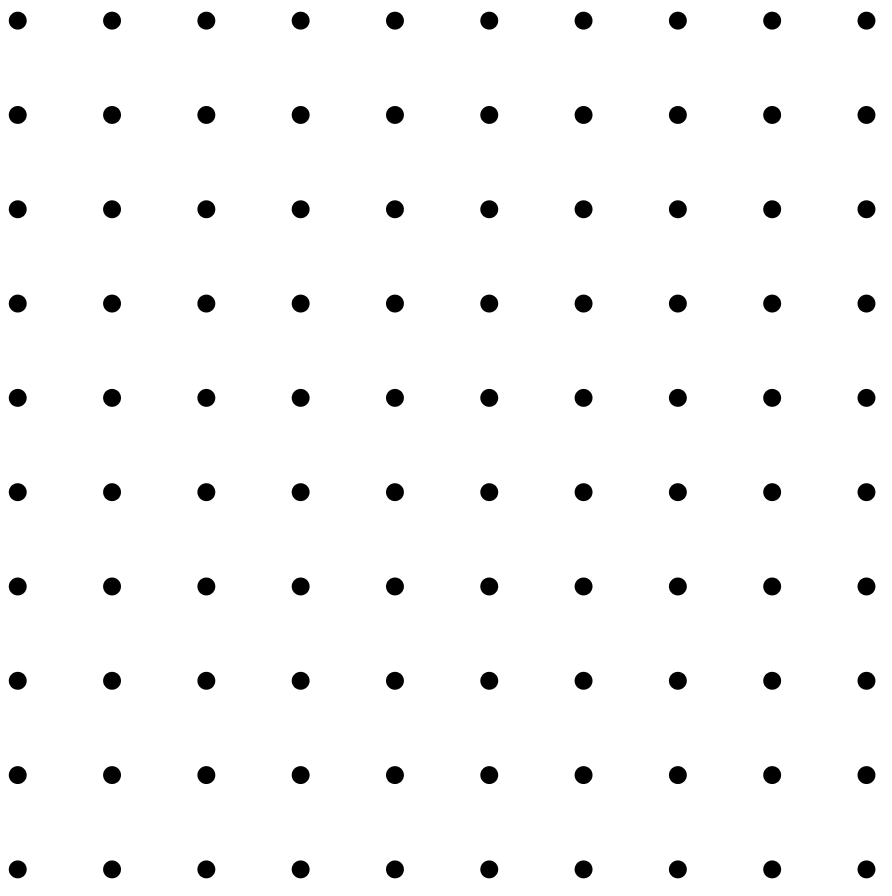
This pattern is drawn by a Shadertoy shader. Its source:

```glsl
// Square grid of small black dots on white, ten across and ten down
#define PITCH 0.10525               // dot spacing, in canvas heights
#define FIRST_DOT vec2(0.0198, 0.0297) // centre of the lower left dot
#define DOT_RADIUS 0.00998
#define PAPER vec3(1.0)
#define INK vec3(0.0)

// Signed distance to the nearest dot of the grid
float dotGrid(vec2 p) {
    vec2 cell = (p - FIRST_DOT) / PITCH;
    vec2 offset = (fract(cell + 0.5) - 0.5) * PITCH;
    return length(offset) - DOT_RADIUS;
}

void mainImage(out vec4 fragColor, in vec2 fragCoord) {
    vec2 p = fragCoord / iResolution.y;
    float pixel = 1.0 / iResolution.y;

    // Edge coverage over one pixel
    float coverage = clamp(0.5 - dotGrid(p) / pixel, 0.0, 1.0);
    fragColor = vec4(mix(PAPER, INK, coverage), 1.0);
}
```
